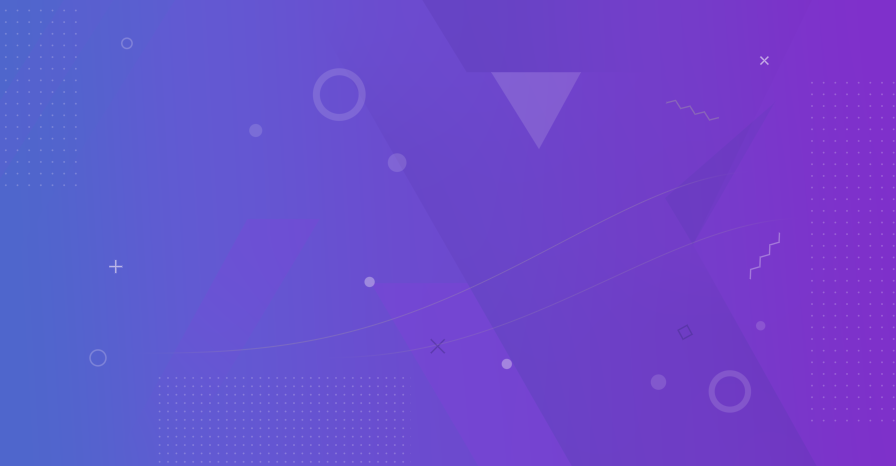
Reproduce this background procedurally as a WebGL 1 fragment shader.

```glsl
precision highp float;
uniform vec2 u_resolution;

const float ASPECT = 1.92;
const vec3 BLUE = vec3(0.31, 0.40, 0.80);
const vec3 INDIGO = vec3(0.385, 0.35, 0.825);
const vec3 MIDDLE = vec3(0.425, 0.29, 0.81);
const vec3 PURPLE = vec3(0.455, 0.24, 0.79);
const vec3 MAGENTA = vec3(0.495, 0.18, 0.785);
const vec3 SHADE = vec3(0.36, 0.23, 0.71);
const vec3 VIOLET = vec3(0.52, 0.24, 0.86);
const vec3 PALE = vec3(0.90, 0.86, 0.95);
const vec3 GREY = vec3(0.62, 0.56, 0.66);

float fill(float d, float aa) {
  return 1.0 - smoothstep(-aa, aa, d);
}

// Signed distance to a directed line, negative on its left
float side(vec2 p, vec2 a, vec2 b) {
  vec2 d = normalize(b - a);
  return dot(p - a, vec2(d.y, -d.x));
}

float triangle(vec2 p, vec2 a, vec2 b, vec2 c) {
  return max(side(p, a, b), max(side(p, b, c), side(p, c, a)));
}

float box(vec2 p, vec2 halfSize) {
  vec2 d = abs(p) - halfSize;
  return max(d.x, d.y);
}

float disc(vec2 p, vec2 centre, float radius) {
  return length(p - centre) - radius;
}

float ring(vec2 p, vec2 centre, float radius, float halfWidth) {
  return abs(disc(p, centre, radius)) - halfWidth;
}

float cross2(vec2 p, float arm, float halfWidth) {
  return min(box(p, vec2(arm, halfWidth)), box(p, vec2(halfWidth, arm)));
}

vec2 turn(vec2 p, float angle) {
  float c = cos(angle), s = sin(angle);
  return vec2(c * p.x + s * p.y, c * p.y - s * p.x);
}

float zigzag(vec2 p, vec2 a, vec2 b, float teeth) {
  float span = length(b - a);
  float x = dot(p - a, (b - a) / span);
  float wave = abs(fract(x / span * teeth) - 0.5) - 0.25;
  float d = abs(side(p, a, b) - 0.024 * wave) * 0.85 - 0.0015;
  return max(d, abs(x - 0.5 * span) - 0.5 * span);
}

float dotGrid(vec2 p, vec2 low, vec2 high, float pitch, float aa) {
  vec2 cell = mod(p - low, pitch) - 0.5 * pitch;
  float inside = step(box(p - 0.5 * (low + high), 0.5 * (high - low)), 0.0);
  return inside * fill(length(cell) - 0.0018, aa);
}

// Thin rising curve that fades at both ends
float sweep(vec2 p, vec2 a, vec2 b, float bend, float aa) {
  float t = clamp((p.x - a.x) / (b.x - a.x), 0.0, 1.0);
  float y = mix(a.y, b.y, smoothstep(0.0, 1.0, pow(t, bend)));
  float ends = smoothstep(0.0, 0.25, t) * smoothstep(1.0, 0.8, t);
  return ends * fill(abs(p.y - y) * 0.92 - 0.001, aa);
}

vec3 gradient(float x) {
  vec3 c = mix(BLUE, INDIGO, smoothstep(0.0, 0.25, x));
  c = mix(c, MIDDLE, smoothstep(0.2, 0.52, x));
  c = mix(c, PURPLE, smoothstep(0.48, 0.78, x));
  return mix(c, MAGENTA, smoothstep(0.74, 1.0, x));
}

// Large translucent planes
vec3 facets(vec3 c, vec2 p, float aa) {
  float corner = side(p, vec2(0.0, 0.4), vec2(0.375, 1.0));
  c = mix(c, BLUE, 0.22 * fill(-corner - 0.0, aa) * 0.0 + 0.22 * fill(corner, aa));
  float stripe = abs(side(p, vec2(0.0, 0.7), vec2(0.19, 1.0))) - 0.045;
  c = mix(c, INDIGO, 0.25 * fill(stripe, aa));

  float ridge = side(p, vec2(0.655, 1.0), vec2(1.225, 0.0));
  c = mix(c, SHADE, 0.28 * fill(ridge, aa) * exp(3.0 * min(ridge, 0.0)) * smoothstep(1.0, 0.6, p.y));

  float slab = max(side(p, vec2(0.53, 0.53), vec2(0.2875, 0.0875)), p.y - 0.53);
  slab = max(slab, side(p, vec2(0.37, 0.0), vec2(0.685, 0.53)));
  c = mix(c, VIOLET, 0.25 * fill(slab, aa) * smoothstep(0.0, 0.5, p.y));

  float ramp = max(side(p, vec2(0.795, 0.3925), vec2(1.025, 0.0)), max(-ridge, p.y - 0.3925));
  c = mix(c, VIOLET, 0.32 * fill(ramp, aa));

  float roof = max(side(p, vec2(0.905, 1.0), vec2(1.0, 0.845)), 0.845 - p.y);
  c = mix(c, SHADE, 0.38 * fill(roof, aa) * smoothstep(1.45, 1.0, p.x));

  float wedge = triangle(p, vec2(1.425, 0.575), vec2(1.485, 0.475), vec2(1.66, 0.78));
  c = mix(c, SHADE, 0.32 * fill(wedge, aa));
  float slope = side(p, vec2(1.485, 0.475), vec2(1.75, 0.0));
  float rise = side(p, vec2(1.74, 1.0), vec2(1.485, 0.475));
  c = mix(c, SHADE, 0.3 * fill(-slope, aa) * exp(-5.0 * max(slope, 0.0)) * smoothstep(0.5, 0.25, p.y));
  return mix(c, VIOLET, 0.14 * fill(max(slope, rise), aa));
}

void main() {
  vec2 uv = gl_FragCoord.xy / u_resolution;
  vec2 p = uv * vec2(ASPECT, 1.0);
  float aa = 0.75 / u_resolution.y;
  vec3 c = facets(gradient(uv.x + 0.03 * (uv.y - 0.5)), p, aa);

  // Dot fields
  float dots = dotGrid(p, vec2(0.0, 0.59), vec2(0.175, 1.0), 0.025, aa);
  dots += dotGrid(p, vec2(0.333, 0.0), vec2(0.881, 0.2), 0.018, aa);
  dots += dotGrid(p, vec2(1.7275, 0.085), vec2(ASPECT, 0.84), 0.025, aa);
  c = mix(c, PALE, 0.28 * dots);

  // Soft pale shapes
  float soft = min(ring(p, vec2(0.727, 0.797), 0.049, 0.0075), ring(p, vec2(1.564, 0.16), 0.039, 0.0065));
  soft = min(soft, min(disc(p, vec2(0.548, 0.72), 0.014), disc(p, vec2(0.851, 0.651), 0.02)));
  soft = min(soft, min(disc(p, vec2(1.411, 0.18), 0.0165), disc(p, vec2(1.63, 0.301), 0.01)));
  soft = min(soft, triangle(p, vec2(1.0525, 0.845), vec2(1.155, 0.68), vec2(1.245, 0.845)));
  c = mix(c, PALE, 0.17 * fill(soft, aa));

  // Small marks
  float beads = min(disc(p, vec2(0.792, 0.395), 0.011), disc(p, vec2(1.086, 0.219), 0.011));
  c = mix(c, PALE, 0.42 * fill(beads, aa));
  float outline = min(ring(p, vec2(0.272, 0.907), 0.011, 0.0016), ring(p, vec2(0.21, 0.232), 0.017, 0.0016));
  c = mix(c, PALE, 0.28 * fill(outline, aa));
  float bright = min(cross2(p - vec2(0.248, 0.428), 0.014, 0.0016),
                     cross2(turn(p - vec2(1.638, 0.87), 0.785), 0.012, 0.0016));
  c = mix(c, PALE, 0.7 * fill(bright, aa));
  float dull = cross2(turn(p - vec2(0.938, 0.257), 0.785), 0.021, 0.0015);
  dull = min(dull, abs(box(turn(p - vec2(1.468, 0.287), 0.5), vec2(0.011))) - 0.0015);
  c = mix(c, SHADE * 0.85, 0.65 * fill(dull, aa));
  c = mix(c, GREY, 0.5 * fill(zigzag(p, vec2(1.43, 0.785), vec2(1.538, 0.742), 3.5), aa));
  c = mix(c, PALE, 0.4 * fill(zigzag(p, vec2(1.603, 0.405), vec2(1.675, 0.497), 3.5), aa));

  // Rising curves
  c = mix(c, GREY, 0.38 * sweep(p, vec2(0.262, 0.242), vec2(1.625, 0.632), 1.5, aa));
  c = mix(c, GREY, 0.25 * sweep(p, vec2(0.675, 0.232), vec2(1.725, 0.532), 1.2, aa));
  gl_FragColor = vec4(c, 1.0);
}
```
